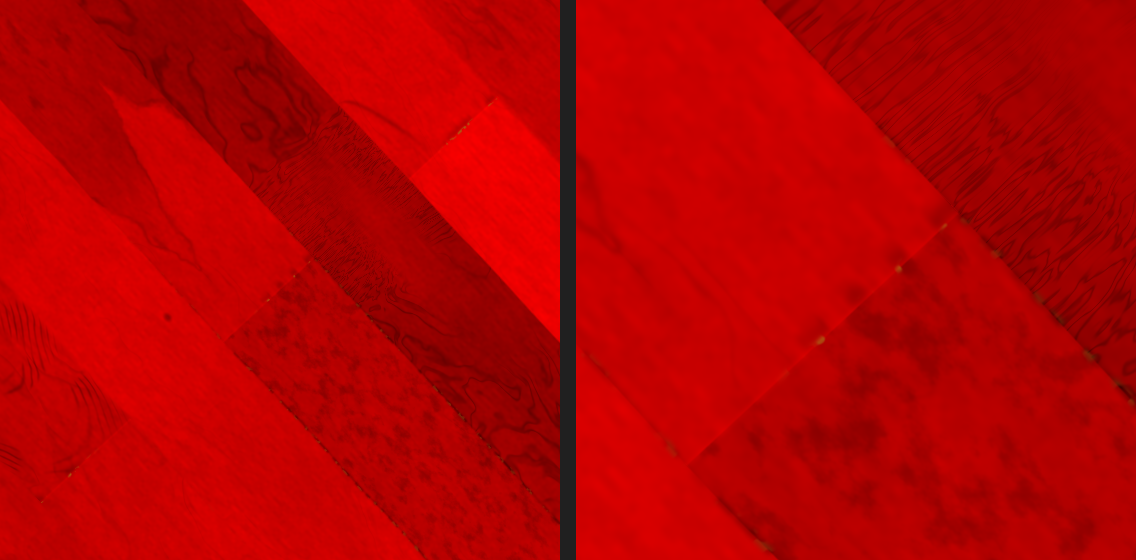
Left: the whole. Right: its middle third, enlarged.
A WebGL 2 fragment shader for this texture:

```glsl
#version 300 es
precision highp float;
// Red stained wooden floor: wide boards laid diagonally, with staggered butt joints.
// Each board has its own tone and grain (contours of warped, stretched noise);
// seams carry a thin dark gap with sparse golden dust.
uniform vec2 u_resolution;
out vec4 fragColor;

const float WIDTH = 0.2185;  // board width
const float FIRST = 0.122;   // offset of the seam below row 0

float hash(vec2 p) {
  return fract(sin(dot(p, vec2(127.1, 311.7))) * 43758.5453);
}

float noise(vec2 p) {
  vec2 i = floor(p), f = fract(p);
  f = f * f * (3.0 - 2.0 * f);
  return mix(mix(hash(i), hash(i + vec2(1, 0)), f.x),
             mix(hash(i + vec2(0, 1)), hash(i + vec2(1, 1)), f.x), f.y);
}

float fbm(vec2 p) {
  float sum = 0.0, amp = 0.53;
  for (int i = 0; i < 4; i++) {
    sum += amp * noise(p);
    p = mat2(1.6, 1.2, -1.2, 1.6) * p + 7.3;
    amp *= 0.5;
  }
  return sum;
}

// Position along the board of the butt joint nearest the centre
float jointAt(float row) {
  return mod(row, 2.0) < 0.5 ? -0.026 + 0.006 * row : 0.8;
}

// Red level of one board; q.x runs along the board, q.y across the floor
float board(float row, vec2 q, float aa) {
  int k = clamp(int(row) + 1, 0, 6);
  float before = float[7](0.77, 0.77, 0.82, 0.80, 0.62, 0.85, 0.79)[k];
  float after = float[7](0.77, 0.80, 0.82, 0.73, 0.62, 0.92, 0.79)[k];
  float grain = float[7](0.05, 0.06, 0.03, 0.03, 0.13, 0.03, 0.09)[k];
  float second = smoothstep(-aa, aa, q.x - jointAt(row));
  float red = mix(before, after, second);

  // Flowing grain, bending into swirls towards the far end of the dark board
  vec2 s = q + row * vec2(3.7, 0.0);
  float warp = fbm(s * vec2(5.0, 9.0));
  float swirl = k == 4 ? smoothstep(-0.2, 0.15, q.x) : 0.0;
  float field = fbm(s * vec2(2.2 + 2.0 * swirl, 9.0) + (1.4 + swirl) * warp);
  float lines = pow(0.5 + 0.5 * sin(field * 44.0 + q.y * 30.0), 4.0);
  red -= grain * lines * smoothstep(0.2, 0.6, noise(s * vec2(5.0, 11.0) + 20.0));
  red += (warp - 0.5) * (0.1 + 0.7 * grain);

  // Fine fibres and pores, coarser blotches on the mottled board
  red += 0.05 * (noise(s * vec2(50.0, 170.0)) - 0.5);
  red += 0.04 * (noise(s * 170.0) - 0.5) + 0.05 * (fbm(s * vec2(35.0, 60.0)) - 0.5);
  if (k == 3) red -= second * 0.13 * smoothstep(0.4, 0.8, fbm(s * vec2(52.0, 75.0)));

  // Arched grain fading out before the joint of the lower left board
  if (k == 1) {
    float arch = q.x + 12.0 * pow(q.y - 0.23, 2.0) + 0.13 * warp;
    float rings = pow(0.5 + 0.5 * sin(arch * 230.0), 3.0);
    float patchy = smoothstep(0.35, 0.65, noise(q * vec2(24.0, 16.0)));
    red -= 0.16 * rings * patchy * smoothstep(0.0, -0.1, q.x);
  }

  // Dark stain with pointed fingers and a burnt outline
  if (k == 3) {
    float tip = max(-0.14 - abs(q.y - 0.615) * 3.8, -0.33 - (0.775 - q.y) * 2.6);
    float d = q.x - tip + 0.16 * (fbm(q * 22.0) - 0.5);
    float inside = smoothstep(0.015, -0.015, d);
    red -= inside * (0.02 + 0.12 * smoothstep(-0.2, -0.45, q.x));
    red -= 0.1 * exp(-pow(d / 0.018, 2.0)) * smoothstep(0.35, 0.7, noise(q * 19.0));
    red -= 0.1 * inside * smoothstep(0.6, 0.85, fbm(q * vec2(18.0, 38.0)));
  }

  // Thin curved vein beside the upper joint
  if (k == 5) {
    float rise = 1.0 + 0.058 * sqrt(clamp((q.x + 0.185) / 0.17, 0.0, 1.0));
    float span = smoothstep(-0.19, -0.175, q.x) * smoothstep(0.0, -0.1, q.x);
    red -= 0.15 * span * exp(-pow((q.y - rise) / 0.005, 2.0));
  }

  // Small knot
  float knot = length((q - vec2(-0.114, 0.515)) * vec2(1.0, 1.4));
  return red - 0.25 * smoothstep(0.014, 0.003, knot + 0.006 * (warp - 0.5));
}

void main() {
  vec2 p = gl_FragCoord.xy / u_resolution;
  float aa = 1.3 / u_resolution.y;
  vec2 q = vec2(dot(p, vec2(0.68, -0.733)), dot(p, vec2(0.733, 0.68)));
  q.y += 0.004 * (noise(q * 9.0) - 0.5);

  // Blend the two boards across the nearest seam; the lowest seams are softer
  float t = (q.y - FIRST) / WIDTH;
  float seam = floor(t + 0.5), row = floor(t);
  float across = (t - seam) * WIDTH;
  float blur = (seam < 1.5 || seam > 4.5) ? 0.007 : aa;
  float red = mix(board(seam - 1.0, q, aa), board(seam, q, aa),
                  smoothstep(-blur, blur, across));

  // Broken dark gaps, strongest along both sides of the mottled row
  float strength = (seam == 2.0 || seam == 3.0) ? 0.22 : 0.03;
  float worn = smoothstep(0.25, 0.75, noise(vec2(q.x * 110.0, seam)));
  float gap = exp(-pow(across / 0.0028, 2.0)) * smoothstep(-0.4, 0.2, q.x);
  red -= strength * gap * (0.25 + 0.75 * worn);

  // Butt joints: a fine pale line with dark wear towards the upper end
  float along = q.x - jointAt(row);
  float joint = exp(-pow(along / 0.0022, 2.0));
  float wear = smoothstep(0.3, 0.6, noise(vec2(q.y * 60.0, row)));
  wear *= row < 1.0 ? smoothstep(0.7, 0.4, t - row) : smoothstep(0.3, 0.55, t - row);
  red += 0.04 * joint - 0.13 * wear * exp(-pow((along + 0.006) / 0.007, 2.0));

  // Golden dust caught in the joints and the worn seams
  float dust = smoothstep(0.5, 0.8, noise(q * 210.0));
  float gold = dust * max(joint * wear, gap * worn * strength * 2.0);
  vec3 color = vec3(clamp(red, 0.0, 1.0), 0.0, 0.0);
  fragColor = vec4(mix(color, vec3(0.66, 0.4, 0.08), 0.8 * gold), 1.0);
}
```
